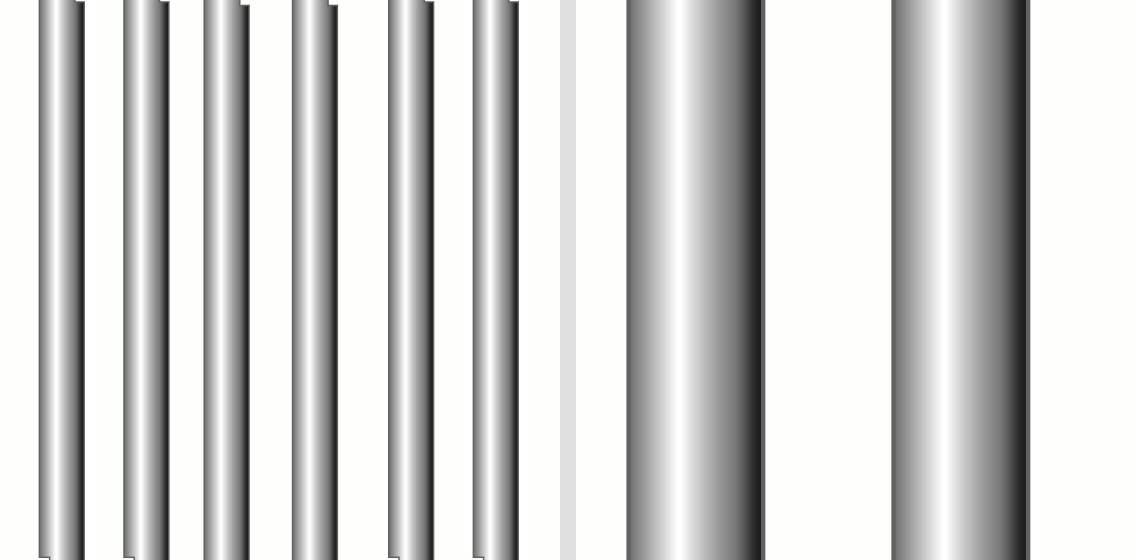
Left: the whole. Right: its middle third, enlarged.
Give the GLSL for this pattern, as a Shadertoy shader.

```glsl
#define BAR_COUNT 6
#define FIRST_LEFT 0.0690
#define BAR_PITCH 0.1550
#define BAR_WIDTH 0.0827
#define BAR_TOP 0.9978
#define BAR_BOTTOM 0.0035
#define BAR_DROP 0.0062
#define TOP_NOTCH 0.80
#define BOTTOM_NOTCH 0.22
#define RIM_WIDTH 0.0026
#define RIM_COLOR vec3(0.38)
#define BACKGROUND vec3(0.99, 1.0, 0.99)

// Left edge of a bar: even pitch plus a gentle uneven sway
float barLeft(float index) {
    float phase = 3.14159 * index / float(BAR_COUNT - 1);
    vec4 waves = sin(phase * vec4(1.0, 2.0, 3.0, 4.0));
    float sway = dot(waves, vec4(-0.0109, -0.0036, 0.0067, -0.0008));
    return FIRST_LEFT + BAR_PITCH * index + sway;
}

// Signed distance to a bar stepped at its upper right and lower left
float barDistance(vec2 p, float drop) {
    float sides = max(-p.x, p.x - BAR_WIDTH);
    float topStep = min(p.x - TOP_NOTCH * BAR_WIDTH, p.y - BAR_TOP + drop);
    float bottomStep = min(BOTTOM_NOTCH * BAR_WIDTH - p.x, BAR_BOTTOM - drop - p.y);
    return max(sides, max(topStep, bottomStep));
}

// Cylinder shading across the bar, u from 0 at left to 1 at right
float metalShade(float u) {
    float rise = mix(0.40, 1.0, clamp(u / 0.37, 0.0, 1.0));
    float t = max(u - 0.39, 0.0) / 0.41;
    float falloff = t * (0.70 - 0.16 * t);
    float shadow = 0.22 * smoothstep(0.77, 0.96, u);
    return rise - falloff - shadow;
}

void mainImage(out vec4 fragColor, in vec2 fragCoord) {
    vec2 uv = fragCoord / iResolution.xy;
    float pixel = 1.0 / min(iResolution.x, iResolution.y);
    vec3 color = BACKGROUND;

    for (int i = 0; i < BAR_COUNT; i++) {
        float index = float(i);
        vec2 p = vec2(uv.x - barLeft(index), uv.y);

        // The middle pair hangs lower
        float fromCenter = abs(index - 0.5 * float(BAR_COUNT - 1));
        float drop = BAR_DROP * (1.0 - step(1.0, fromCenter));

        float d = barDistance(p, drop);
        float fill = clamp(0.5 - d / pixel, 0.0, 1.0);
        float rim = clamp(0.5 + (d + RIM_WIDTH) / pixel, 0.0, 1.0);
        vec3 metal = vec3(metalShade(clamp(p.x / BAR_WIDTH, 0.0, 1.0)));
        color = mix(color, mix(metal, RIM_COLOR, rim), fill);
    }

    fragColor = vec4(color, 1.0);
}
```
